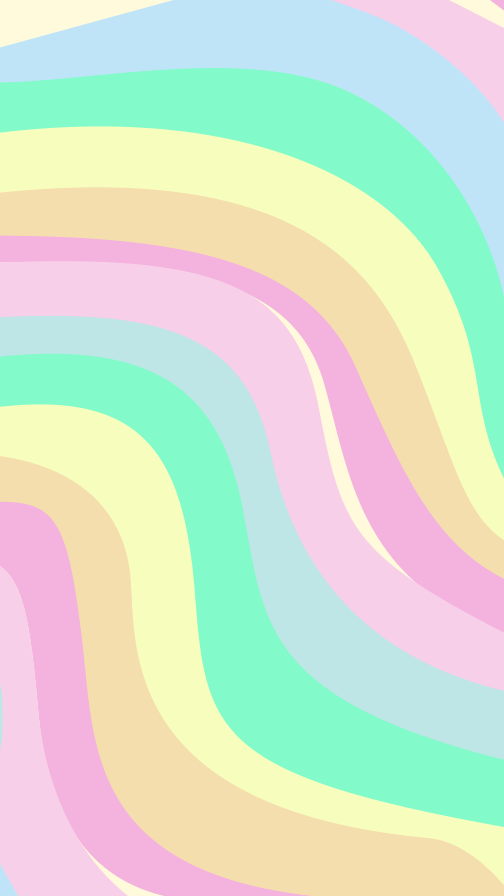
Reproduce this background procedurally as a Shadertoy shader.

```glsl
// Pastel ribbons that flow from the upper left down to the lower right.
// Each ribbon fills everything below an S-shaped edge made of two joined cubic
// curves; the ribbons are laid over one another from top to bottom.

const vec3 CREAM  = vec3(1.00, 0.98, 0.86);
const vec3 BLUE   = vec3(0.75, 0.895, 0.973);
const vec3 MINT   = vec3(0.51, 0.98, 0.79);
const vec3 LEMON  = vec3(0.97, 0.996, 0.74);
const vec3 SAND   = vec3(0.96, 0.87, 0.68);
const vec3 ROSE   = vec3(0.957, 0.70, 0.87);
const vec3 BLUSH  = vec3(0.97, 0.81, 0.91);
const vec3 SEAFOAM = vec3(0.745, 0.90, 0.90);

vec2 cubic(vec2 a, vec2 b, vec2 c, vec2 d, float t) {
    float s = 1.0 - t;
    return s*s*s*a + 3.0*s*s*t*b + 3.0*s*t*t*c + t*t*t*d;
}

// Height at x of a curve from start to end, passing mid along the given tangent.
float sCurve(float x, vec2 start, vec2 startHandle, vec2 mid, vec2 tangent,
             vec2 endHandle, vec2 end) {
    bool left = x < mid.x;
    vec2 a = left ? start : mid;
    vec2 b = left ? startHandle : mid + tangent;
    vec2 c = left ? mid - tangent : endHandle;
    vec2 d = left ? mid : end;
    // x grows steadily along the curve, so bisection finds its parameter
    float lo = 0.0, hi = 1.0;
    for (int i = 0; i < 20; i++) {
        float t = 0.5 * (lo + hi);
        if (cubic(a, b, c, d, t).x < x) lo = t; else hi = t;
    }
    return cubic(a, b, c, d, 0.5 * (lo + hi)).y;
}

// Smooth coverage where the field is positive, one pixel wide at its border.
float cover(float field) {
    float width = length(vec2(dFdx(field), dFdy(field)));
    return clamp(0.5 + field / max(width, 1e-6), 0.0, 1.0);
}

void fillBelow(inout vec3 color, vec3 paint, float y, float edge) {
    color = mix(color, paint, cover(edge - y));
}

void mainImage(out vec4 fragColor, in vec2 fragCoord) {
    vec2 p = fragCoord / iResolution.xy;
    float x = p.x, y = p.y;

    // Corner stripes and the sky-blue ribbon
    vec3 color = ROSE;
    fillBelow(color, CREAM, y, 1.0 - 0.42 * (x - 0.972));
    fillBelow(color, BLUSH, y, 1.0 - 0.287 * (x - 0.891));
    fillBelow(color, BLUE, y, sCurve(x, vec2(0.6, 1.011), vec2(0.67, 0.997),
        vec2(0.787, 0.971), vec2(0.05, -0.015), vec2(0.938, 0.919), vec2(1.0, 0.863)));
    color = mix(color, CREAM, cover(y - 0.947 - 0.154 * x));

    // Upper ribbons
    fillBelow(color, MINT, y, sCurve(x, vec2(0.0, 0.908), vec2(0.185, 0.909),
        vec2(0.694, 0.897), vec2(0.197, -0.053), vec2(0.977, 0.733), vec2(1.0, 0.668)));
    fillBelow(color, LEMON, y, sCurve(x, vec2(0.0, 0.852), vec2(0.463, 0.883),
        vec2(0.868, 0.701), vec2(0.104, -0.104), vec2(0.926, 0.551), vec2(1.0, 0.466)));
    fillBelow(color, SAND, y, sCurve(x, vec2(0.0, 0.785), vec2(0.602, 0.820),
        vec2(0.826, 0.590), vec2(0.074, -0.104), vec2(0.921, 0.427), vec2(1.0, 0.397)));
    fillBelow(color, ROSE, y, sCurve(x, vec2(0.0, 0.737), vec2(0.405, 0.736),
        vec2(0.706, 0.590), vec2(0.088, -0.111), vec2(0.856, 0.395), vec2(1.0, 0.354)));

    // Cream sliver left open between rose and blush
    fillBelow(color, CREAM, y, sCurve(x, vec2(0.0, 0.707), vec2(0.428, 0.712),
        vec2(0.644, 0.570), vec2(0.051, -0.102), vec2(0.713, 0.353), vec2(1.0, 0.292)));
    fillBelow(color, BLUSH, y, sCurve(x, vec2(0.0, 0.707), vec2(0.440, 0.717),
        vec2(0.632, 0.546), vec2(0.046, -0.133), vec2(0.694, 0.382), vec2(1.0, 0.294)));

    // Lower ribbons
    fillBelow(color, SEAFOAM, y, sCurve(x, vec2(0.0, 0.646), vec2(0.347, 0.656),
        vec2(0.537, 0.495), vec2(0.046, -0.124), vec2(0.713, 0.268), vec2(1.0, 0.229)));
    fillBelow(color, MINT, y, sCurve(x, vec2(0.0, 0.602), vec2(0.310, 0.620),
        vec2(0.481, 0.434), vec2(0.044, -0.128), vec2(0.514, 0.221), vec2(1.0, 0.152)));
    fillBelow(color, LEMON, y, sCurve(x, vec2(0.0, 0.546), vec2(0.289, 0.564),
        vec2(0.387, 0.336), vec2(0.021, -0.154), vec2(0.426, 0.135), vec2(1.0, 0.077)));
    float droop = max(x - 0.85, 0.0) / 0.15;
    fillBelow(color, SAND, y, sCurve(x, vec2(0.0, 0.491), vec2(0.150, 0.479),
        vec2(0.259, 0.355), vec2(0.012, -0.078), vec2(0.227, 0.069), vec2(1.0, 0.060))
        - 0.048 * droop * droop);
    fillBelow(color, ROSE, y, sCurve(x, vec2(0.0, 0.440), vec2(0.111, 0.440),
        vec2(0.162, 0.290), vec2(0.028, -0.128), vec2(0.162, 0.0), vec2(0.768, -0.005)));

    // Lower left corner: second sliver, blush, and traces of the next ribbons
    fillBelow(color, CREAM, y, sCurve(x, vec2(0.0, 0.368), vec2(0.051, 0.349),
        vec2(0.076, 0.206), vec2(0.014, -0.085), vec2(0.139, 0.017), vec2(0.352, -0.003)));
    fillBelow(color, BLUSH, y, sCurve(x, vec2(0.0, 0.368), vec2(0.051, 0.349),
        vec2(0.076, 0.206), vec2(0.014, -0.085), vec2(0.153, 0.043), vec2(0.259, -0.002)));
    fillBelow(color, BLUE, y, 0.036 - x);
    color = mix(color, SEAFOAM, cover(1.0 - length((p - vec2(0.0, 0.2)) / vec2(0.005, 0.035))));

    fragColor = vec4(color, 1.0);
}
```
